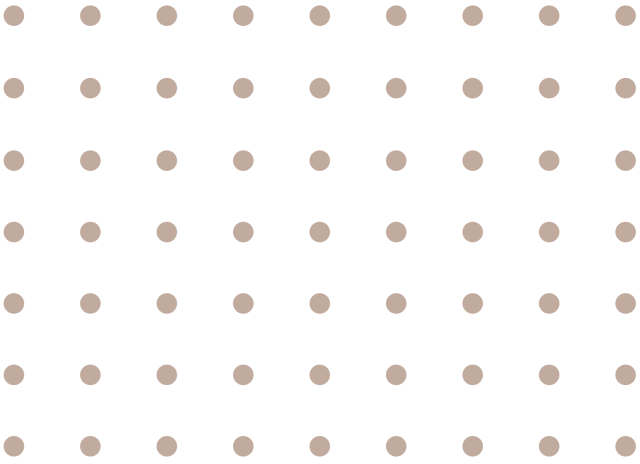
Write a Shadertoy shader that draws this pattern.

```glsl
// Sparse grid of taupe dots, nine across and seven down, on white.
// Lengths are in units of the canvas height.
#define PAPER vec3(1.0)
#define DOT_COLOR vec3(0.757, 0.670, 0.622)
#define DOT_RADIUS 0.0221
#define PITCH vec2(0.1648, 0.1539)
#define MIDDLE_X -0.0005
#define BOTTOM_ROW_Y 0.0382
#define SIDE_COLUMNS 4.0
#define TOP_ROW 6.0
#define WIDE_FROM_ROW 4.0
#define WIDE_EXTRA 0.0023

// Centre of the dot nearest to p
vec2 nearestDot(vec2 p) {
    vec2 origin = vec2(MIDDLE_X, BOTTOM_ROW_Y);
    vec2 cell = floor((p - origin) / PITCH + 0.5);
    cell = clamp(cell, vec2(-SIDE_COLUMNS, 0.0), vec2(SIDE_COLUMNS, TOP_ROW));

    // The upper rows sit slightly further apart
    float lift = WIDE_EXTRA * max(cell.y - WIDE_FROM_ROW, 0.0);
    return origin + cell * PITCH + vec2(0.0, lift);
}

void mainImage(out vec4 fragColor, in vec2 fragCoord) {
    // Horizontally centred, measured upward from the lower edge
    vec2 p = (fragCoord - vec2(0.5 * iResolution.x, 0.0)) / iResolution.y;

    // Signed distance to the dot, smoothed over about one pixel
    float dist = length(p - nearestDot(p)) - DOT_RADIUS;
    float edge = 0.7 / iResolution.y;
    float ink = 1.0 - smoothstep(-edge, edge, dist);

    fragColor = vec4(mix(PAPER, DOT_COLOR, ink), 1.0);
}
```
